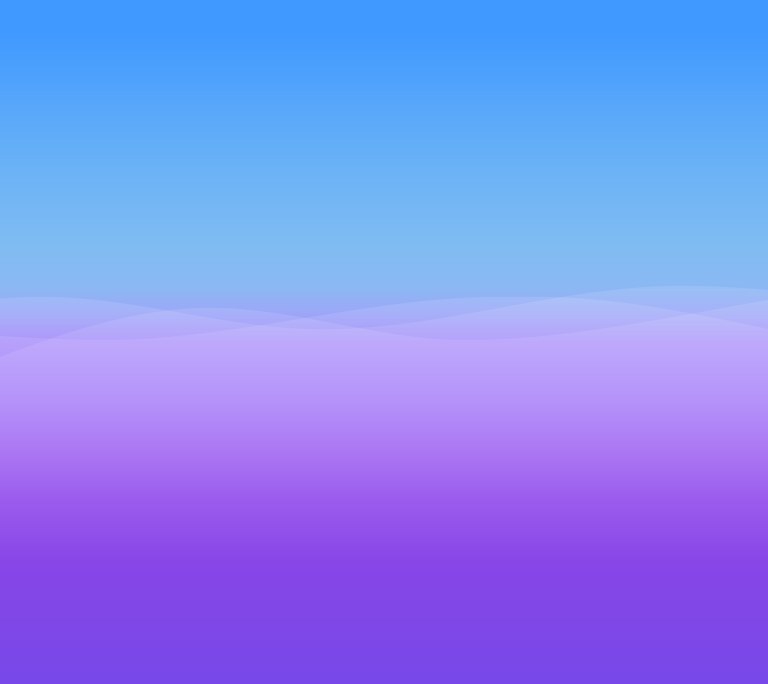
Reproduce this background procedurally as a WebGL 2 fragment shader.

```glsl
#version 300 es
precision highp float;
// Blue sky melting into violet, with three translucent waves near the middle.
// The backdrop is a chain of vertical blends; each wave is a sum of smooth
// rises and falls, laid over as white veils that fade toward the bottom.
uniform vec2 u_resolution;
out vec4 fragColor;

// Blend onward to the next colour between two depths
vec3 blendTo(vec3 color, vec3 next, float from, float to, float depth) {
    return mix(color, next, clamp((depth - from) / (to - from), 0.0, 1.0));
}

// Vertical backdrop, depth running from 0 at the top to 1 at the bottom
vec3 backdrop(float depth) {
    vec3 c = vec3(0.25, 0.60, 1.0);
    c = blendTo(c, vec3(0.42, 0.70, 0.965), 0.045, 0.25, depth);
    c = blendTo(c, vec3(0.50, 0.737, 0.95), 0.25, 0.36, depth);
    c = blendTo(c, vec3(0.545, 0.722, 0.953), 0.36, 0.42, depth);
    c = blendTo(c, vec3(0.608, 0.66, 0.972), 0.42, 0.455, depth);
    c = blendTo(c, vec3(0.655, 0.548, 0.98), 0.455, 0.50, depth);
    c = blendTo(c, vec3(0.638, 0.473, 0.976), 0.50, 0.587, depth);
    c = blendTo(c, vec3(0.62, 0.384, 0.945), 0.587, 0.66, depth);
    c = blendTo(c, vec3(0.573, 0.306, 0.925), 0.66, 0.733, depth);
    c = blendTo(c, vec3(0.533, 0.275, 0.905), 0.733, 0.82, depth);
    return blendTo(c, vec3(0.47, 0.282, 0.91), 0.82, 1.0, depth);
}

// Crest heights of the three waves at horizontal position x
vec3 crests(float x) {
    float early = 0.531 + 0.035 * smoothstep(-0.3, 0.055, x)
                - 0.0475 * smoothstep(0.055, 0.42, x)
                + 0.0635 * smoothstep(0.42, 0.885, x)
                - 0.031 * smoothstep(0.885, 1.3, x);
    float steep = 0.3504 + 0.1995 * smoothstep(-0.4, 0.273, x)
                - 0.047 * smoothstep(0.273, 0.605, x)
                + 0.088 * smoothstep(0.605, 1.25, x);
    float broad = 0.5396 - 0.0366 * smoothstep(-0.4, 0.137, x)
                + 0.063 * smoothstep(0.137, 0.65, x)
                - 0.094 * smoothstep(0.7, 1.3, x);
    return vec3(early, steep, broad);
}

void main() {
    vec2 uv = gl_FragCoord.xy / u_resolution;
    vec3 color = backdrop(1.0 - uv.y);

    // White veils below each crest, with a one-pixel soft edge
    float edge = 0.7 / u_resolution.y;
    float fade = clamp((uv.y - 0.18) / 0.38, 0.0, 1.0);
    vec3 cover = 1.0 - smoothstep(-edge, edge, uv.y - crests(uv.x));
    for (int i = 0; i < 3; i++) {
        color = mix(color, vec3(1.0), 0.11 * fade * cover[i]);
    }
    fragColor = vec4(color, 1.0);
}
```
